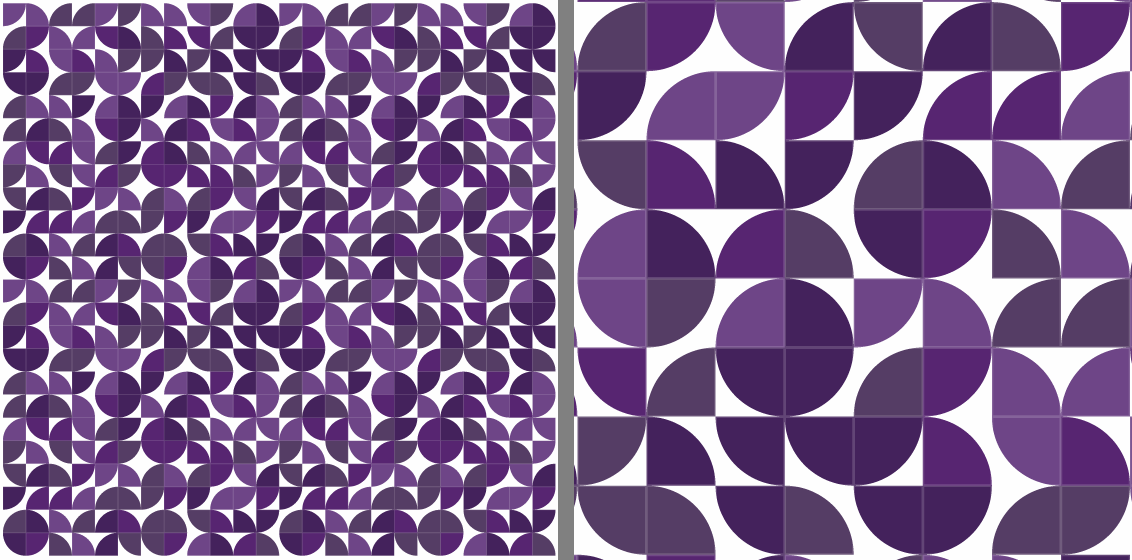
Left: the whole. Right: its middle third, enlarged.
Reproduce this pattern procedurally as a WebGL 2 fragment shader.

```glsl
#version 300 es
precision highp float;
// Grid of quarter discs in four purples on white. Each square cell hashes its
// colour and the corner its disc is centred on; the hash wraps every PERIOD
// cells, and a few 2x2 blocks turn inwards to form whole circles.

#define CELLS 24.0                  // cells across and down
#define PERIOD 12.0                 // cells before the layout repeats
#define CELL 0.04112                // cell side, in canvas heights
#define ORIGIN vec2(0.0052, 0.0075) // lower left of the grid
#define SEAM_HALF 0.02              // half width of seams, in cells
#define SEAM_ALPHA 0.16             // faint whitening along seams
#define SEED 17.0
#define SAMPLES 4                   // subsamples per pixel side

uniform vec2 u_resolution;
out vec4 fragColor;

const vec3 PAPER = vec3(0.995);
const vec3 DARK = vec3(0.268, 0.132, 0.360);
const vec3 VIOLET = vec3(0.340, 0.146, 0.442);
const vec3 LILAC = vec3(0.432, 0.272, 0.530);
const vec3 SMOKE = vec3(0.335, 0.238, 0.396);

float hash(vec2 cell, float salt) {
  uvec3 v = uvec3(vec3(cell, salt + SEED));
  uint h = v.x * 73856093u ^ v.y * 19349663u ^ v.z * 83492791u;
  h = (h ^ (h >> 16)) * 0x7feb352du;
  h = (h ^ (h >> 15)) * 0x846ca68bu;
  h ^= h >> 16;
  return float(h >> 8) / 16777216.0;
}

vec3 discColour(float h) {
  if (h < 0.25) return DARK;
  if (h < 0.50) return VIOLET;
  return h < 0.75 ? LILAC : SMOKE;
}

// Whole circles sit in two opposite corners and beside the tile centre.
bool isCircleBlock(vec2 cell) {
  vec2 b = floor(cell / 2.0) + 0.5 - PERIOD / 4.0;
  bool outer = abs(b.x - b.y) < 0.1 && abs(b.x) > PERIOD / 4.0 - 1.0;
  bool inner = abs(b.x + b.y) < 0.1 && abs(b.x) < 1.0;
  return outer || inner;
}

vec3 pattern(vec2 p) {
  vec2 g = (p - ORIGIN) / CELL;
  if (min(g.x, g.y) < 0.0 || max(g.x, g.y) >= CELLS) return PAPER;

  vec2 cell = mod(floor(g), PERIOD);
  vec2 f = fract(g);

  // Corner of the cell that holds the disc centre
  vec2 corner = step(0.5, vec2(hash(cell, 1.0), hash(cell, 2.0)));
  if (isCircleBlock(cell)) corner = 1.0 - mod(cell, 2.0);
  if (length(f - corner) > 1.0) return PAPER;

  // Pale hairline where neighbouring cells meet
  vec2 edge = min(f, 1.0 - f);
  float seam = SEAM_ALPHA * step(min(edge.x, edge.y), SEAM_HALF);
  return mix(discColour(hash(cell, 3.0)), PAPER, seam);
}

void main() {
  // Average a small grid of samples to smooth every edge
  vec3 sum = vec3(0.0);
  for (int j = 0; j < SAMPLES; j++) {
    for (int i = 0; i < SAMPLES; i++) {
      vec2 offset = (vec2(i, j) + 0.5) / float(SAMPLES) - 0.5;
      sum += pattern((gl_FragCoord.xy + offset) / u_resolution.y);
    }
  }
  fragColor = vec4(sum / float(SAMPLES * SAMPLES), 1.0);
}
```
